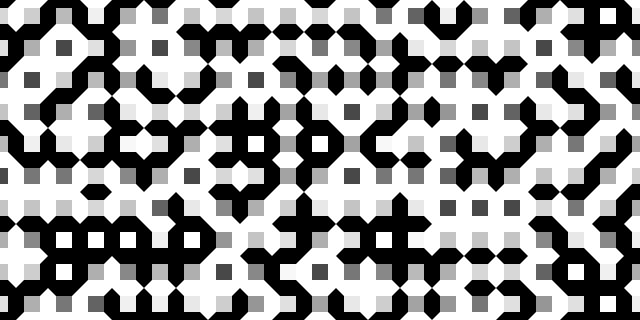
This pattern is drawn by a Shadertoy shader. Its source:

```glsl
// Random black and white diamond tiling with squares shaded by their four neighbours.

float hash(vec2 p) {
    vec3 q = fract(vec3(p.xyx) * 0.1031);
    q += dot(q, q.yzx + 33.33);
    return fract((q.x + q.y) * q.z);
}

// Diamonds are unit cells of a grid turned by 45 degrees
vec2 toDiamond(vec2 p) {
    return vec2(p.x + p.y, p.x - p.y);
}

// 1 for a black diamond, 0 for a white one
float isBlack(vec2 id) {
    return step(hash(id + 57.0), 0.45);
}

// Diamond tiling, with the four nearest cells blended across one pixel
float diamondInk(vec2 p, float pixel) {
    vec2 d = toDiamond(p);
    vec2 id = floor(d);
    vec2 w = clamp((fract(d) - 0.5) / (1.4 * pixel) + 0.5, 0.0, 1.0);
    float low = mix(isBlack(id), isBlack(id + vec2(1, 0)), w.x);
    float high = mix(isBlack(id + vec2(0, 1)), isBlack(id + vec2(1, 1)), w.x);
    return mix(low, high, w.y);
}

float inkAt(vec2 center) {
    return isBlack(floor(toDiamond(center) + 0.5));
}

// Grey level from a four-bit code of the black neighbours
float squareShade(vec2 center) {
    float code = inkAt(center + vec2(0.5, 0.0))
         + 2.0 * inkAt(center + vec2(0.0, 0.5))
         + 4.0 * inkAt(center - vec2(0.5, 0.0))
         + 8.0 * inkAt(center - vec2(0.0, 0.5));
    return pow((code + 1.0) / 16.0, 1.0 / 2.2);
}

void mainImage(out vec4 fragColor, in vec2 fragCoord) {
    // Ten cells fit the canvas height
    float pixel = 10.0 / iResolution.y;
    vec2 p = fragCoord * pixel;

    float shade = 1.0 - diamondInk(p, pixel);

    // Squares cover every second meeting point of the diamonds
    vec2 center = vec2(floor(p.x + 0.5), floor(p.y) + 0.5);
    vec2 offset = abs(p - center);
    float edge = max(offset.x, offset.y) - 0.25;
    float cover = clamp(0.5 - edge / pixel, 0.0, 1.0);
    shade = mix(shade, squareShade(center), cover);

    fragColor = vec4(vec3(shade), 1.0);
}
```
